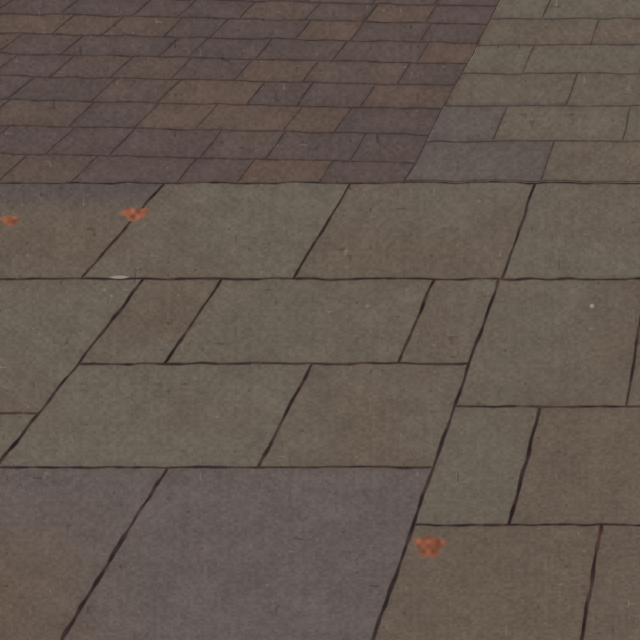
This texture is drawn by a WebGL 2 fragment shader. Its source:

```glsl
#version 300 es
precision highp float;
// Weathered stone paving in perspective: small pavers behind large slabs, with a few fallen leaves.
uniform vec2 u_resolution;
out vec4 fragColor;

const vec2 VANISH = vec2(1.224, -0.833);  // y runs downward in the scene
const float PAVER_END = 0.285;            // where pavers meet slabs
const float BORDER = -0.530;              // ray between red and grey pavers
const float SEAM = -0.350;                // long ray through the slabs
const float LEFT_SEAM = -0.787;
const float FAR = 2.0;

float hash(vec2 p) {
    return fract(sin(dot(p, vec2(127.1, 311.7))) * 43758.5453);
}

float noise(vec2 p) {
    vec2 i = floor(p), f = fract(p);
    f = f * f * (3.0 - 2.0 * f);
    return mix(mix(hash(i), hash(i + vec2(1, 0)), f.x),
               mix(hash(i + vec2(0, 1)), hash(i + vec2(1, 1)), f.x), f.y);
}

float fbm(vec2 p) {
    float sum = 0.0, gain = 0.5;
    for (int i = 0; i < 4; i++) {
        sum += gain * noise(p);
        p = p * 2.03 + 7.1;
        gain *= 0.5;
    }
    return sum;
}

// Neighbouring splits around u.
vec2 span(float u, vec4 splits) {
    vec2 s = vec2(-FAR, FAR);
    for (int i = 0; i < 4; i++) {
        if (splits[i] < u) s.x = max(s.x, splits[i]);
        else s.y = min(s.y, splits[i]);
    }
    return s;
}

// Cells hold (left ray, right ray, top, bottom).
vec4 slabCell(float u, float y) {
    if (y < 0.436) return vec4(span(u, vec4(-0.864, -0.604, -0.346, FAR)), PAVER_END, 0.436);
    if (u > SEAM) {
        if (y < 0.635) return vec4(span(u, vec4(SEAM, -0.167, FAR, FAR)), 0.436, 0.635);
        if (y < 0.820) return vec4(span(u, vec4(SEAM, -0.259, FAR, FAR)), 0.635, 0.820);
        return vec4(span(u, vec4(SEAM, -0.172, FAR, FAR)), 0.820, FAR);
    }
    if (y > 0.730) return vec4(span(u, vec4(-0.616, SEAM, FAR, FAR)), 0.730, FAR);
    if (u < LEFT_SEAM) return vec4(-FAR, LEFT_SEAM, y < 0.645 ? vec2(0.436, 0.645) : vec2(0.645, 0.730));
    if (y < 0.568) return vec4(span(u, vec4(LEFT_SEAM, -0.691, -0.430, SEAM)), 0.436, 0.568);
    return vec4(span(u, vec4(LEFT_SEAM, -0.525, SEAM, FAR)), 0.568, 0.730);
}

float paverJoint(float i, float row, float jitter) {
    return i == 0.0 ? 0.0 : i + jitter * (hash(vec2(i, row)) - 0.5);
}

// Evenly spaced ground rows, shrinking with distance.
vec4 paverCell(float u, float y, float firstRow, float rowStep, float width, float jitter, float stagger) {
    float row = floor((1.0 / (y - VANISH.y) - firstRow) / rowStep);
    float shift = stagger * mod(row, 2.0);
    float k = (u - BORDER) / width + shift;
    float b = floor(k + 0.5), j = paverJoint(b, row, jitter);
    vec2 s = k < j ? vec2(paverJoint(b - 1.0, row, jitter), j)
                   : vec2(j, paverJoint(b + 1.0, row, jitter));
    vec2 rows = 1.0 / (firstRow + rowStep * vec2(row + 1.0, row)) + VANISH.y;
    return vec4((s - shift) * width + BORDER, rows);
}

// Soft coverage of a joint at distance d.
float line(float d, float halfWidth, float blur) {
    return 1.0 - smoothstep(halfWidth - blur, halfWidth + blur, d);
}

vec3 addLeaf(vec3 col, vec2 p, vec2 center, vec2 radius) {
    vec2 d = (p - center) / radius;
    float a = atan(d.y, d.x);
    float r = length(d) + 0.1 * sin(a * 5.0 + center.x * 9.0) + 0.12 * sin(a * 3.0);
    vec3 leaf = mix(vec3(0.44, 0.26, 0.20), vec3(0.64, 0.41, 0.31), noise(p * 130.0));
    return mix(col, leaf, 1.0 - smoothstep(0.65, 1.1, r));
}

void main() {
    vec2 p = gl_FragCoord.xy / u_resolution;
    p.y = 1.0 - p.y;
    float aa = 1.0 / u_resolution.y;
    vec2 q = p + 0.003 * (vec2(noise(p * 35.0), noise(p * 35.0 + 40.0)) - 0.5);
    float u = (q.x - VANISH.x) / (q.y - VANISH.y);
    bool paver = q.y < PAVER_END, red = paver && u < BORDER;

    // Layout
    float y = red ? q.y - 0.022 * q.x : q.y;
    vec4 cell = slabCell(u, y);
    if (red) cell = paverCell(u, y, 0.932, 0.0398, 0.112, 0.6, 0.0);
    else if (paver) cell = paverCell(u, y, 0.8962, 0.0528, 0.193, 0.06, 0.5);
    float across = (q.y - VANISH.y) / sqrt(1.0 + u * u);
    float side = min(u - cell.x, cell.y - u) * across;
    float level = min(y - cell.z, cell.w - y);
    if (paver) level = min(level, PAVER_END - q.y);
    if (red) side = min(side, (BORDER - u) * across);

    // Stone colours
    float id = hash(floor(cell.xz * 400.0));
    vec3 olive = vec3(0.408, 0.376, 0.334), brown = vec3(0.392, 0.338, 0.297);
    vec3 purple = vec3(0.372, 0.336, 0.322), rust = vec3(0.390, 0.323, 0.283);
    float blotch = smoothstep(0.35, 0.75, fbm(p * vec2(6.0, 8.0) + id * 9.0));
    vec3 col = mix(olive, brown, 0.6 * blotch + 0.15 * id);
    if (red) col = mix(vec3(0.350, 0.302, 0.290), rust, smoothstep(0.4, 1.0, id) * 0.7 + 0.15 * blotch);
    else if (paver) col = mix(col, purple, step(cell.x, -0.5) * step(0.16, q.y) * 0.8);
    else if (u < SEAM && y > 0.730) col = mix(purple * 1.04, brown, smoothstep(0.25, 0.0, p.x) * smoothstep(0.74, 0.92, p.y));
    else if (u > -0.259 && y > 0.635 || u > SEAM && y > 0.820) col = mix(col, brown, 0.6);
    if (!paver) col = mix(col, purple * 0.95, (1.0 - smoothstep(0.29, 0.345, p.y)) * step(u, -0.864));

    // Worn surface and grain
    col *= 0.94 + 0.13 * fbm(p * vec2(28.0, 36.0));
    col *= 0.945 + 0.11 * noise(p * vec2(190.0, 210.0));
    col += 0.03 * (noise(p * 320.0) - 0.5);
    col += 0.06 * smoothstep(0.93, 1.0, noise(p * 115.0 + 5.0)) - 0.05 * smoothstep(0.9, 1.0, noise(p * 95.0));

    // Thin broken joints: rays widen toward the viewer, rows stay narrow
    float wear = noise(p * 75.0 + 11.0), blur = 0.0011 + 0.5 * aa;
    float rayWidth = (paver ? 0.0009 : 0.0009 + 0.0021 * p.y) * (0.6 + 0.8 * wear);
    float rowWidth = (paver ? 0.0009 : 0.0015) * (0.5 + wear);
    float strength = (paver ? 0.48 : 0.80) * (0.65 + 0.5 * noise(p * 50.0 + 23.0));
    float joint = max(line(side, rayWidth, blur), line(level, rowWidth, blur) * 0.9);
    vec3 gap = mix(vec3(0.13, 0.10, 0.105), vec3(0.25, 0.155, 0.15), smoothstep(0.5, 0.9, noise(p * 60.0)));
    col *= 1.0 - 0.07 * exp(-max(min(side, level), 0.0) / 0.004);
    col = mix(col, gap, joint * min(strength, 0.9));

    // Leaves and pale debris
    col = addLeaf(col, p, vec2(0.210, 0.334), vec2(0.024, 0.011));
    col = addLeaf(col, p, vec2(0.015, 0.344), vec2(0.016, 0.009));
    col = addLeaf(col, p, vec2(0.671, 0.853), vec2(0.025, 0.019));
    float twig = length((p - vec2(0.186, 0.433)) / vec2(0.018, 0.0032));
    float chip = length(p - vec2(0.925, 0.478)) / 0.0045;
    col = mix(col, vec3(0.56, 0.53, 0.50), 1.0 - smoothstep(0.5, 1.1, min(twig, chip)));
    fragColor = vec4(col, 1.0);
}
```
